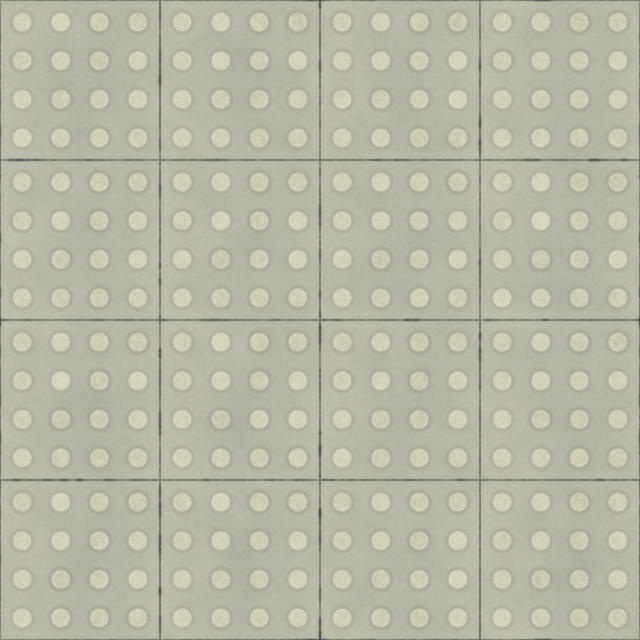
Reproduce this texture procedurally as a WebGL 1 fragment shader.

```glsl
precision highp float;
uniform vec2 u_resolution;

#define TILES 4.0
#define DOTS 4.0
#define DOT_PITCH 0.241
#define DOT_RADIUS 0.058
#define HALO_WIDTH 0.036
#define JOINT_HALF 0.0045
#define WEAR 1.0
#define BASE_COLOR vec3(0.738, 0.735, 0.668)
#define STAIN_COLOR vec3(0.672, 0.673, 0.612)
#define DOT_COLOR vec3(0.836, 0.83, 0.742)
#define HALO_COLOR vec3(0.625, 0.622, 0.56)
#define JOINT_COLOR vec3(0.37, 0.375, 0.34)

float hash(vec2 p) {
  return fract(sin(dot(p, vec2(127.1, 311.7))) * 43758.5);
}

// Value noise that wraps after a whole number of cells
float noise(vec2 uv, float cells) {
  vec2 p = uv * cells;
  vec2 i = floor(p);
  vec2 f = p - i;
  f = f * f * (3.0 - 2.0 * f);
  vec2 a = mod(i, cells);
  vec2 b = mod(i + 1.0, cells);
  return mix(mix(hash(a), hash(vec2(b.x, a.y)), f.x),
             mix(hash(vec2(a.x, b.y)), hash(b), f.x), f.y);
}

float fbm(vec2 uv, float cells) {
  float sum = 0.0;
  float weight = 0.5;
  for (int i = 0; i < 4; i++) {
    sum += weight * noise(uv, cells);
    cells *= 2.0;
    weight *= 0.5;
  }
  return sum / 0.9375;
}

void main() {
  vec2 uv = gl_FragCoord.xy / u_resolution;
  vec2 tile = floor(uv * TILES);
  vec2 local = fract(uv * TILES);
  float pixel = TILES / min(u_resolution.x, u_resolution.y);
  float grain = noise(uv, 256.0) - 0.5;
  float mottle = fbm(uv, 24.0);

  // Concrete: a tone shared by all tiles, with faint stains across the floor
  float tone = fbm(local, 4.0);
  float stain = smoothstep(0.3, 0.8, 0.6 * tone + 0.4 * fbm(uv, 11.0));
  float shade = smoothstep(0.1, 0.65, local.x) * (1.0 - smoothstep(0.7, 1.1, local.x));
  vec3 color = mix(BASE_COLOR, STAIN_COLOR, WEAR * (0.4 * stain + 0.26 * shade));
  color += 0.035 * (mottle - 0.5) + 0.018 * grain;

  // Nearest raised dot, with variation by place in the tile and by tile
  vec2 index = floor((local - 0.5) / DOT_PITCH + 0.5 * DOTS);
  index = clamp(index, 0.0, DOTS - 1.0);
  vec2 center = 0.5 + (index - 0.5 * (DOTS - 1.0)) * DOT_PITCH;
  float edge = length(local - center) - DOT_RADIUS;
  float trodden = 1.0 - step(0.5, abs(index.x - 2.0));
  float placeVary = mix(hash(index + 3.0), 1.0, 0.6 * trodden);
  float tileVary = hash(index + tile * DOTS + 17.0);
  float worn = WEAR * (0.7 * placeVary + 0.3 * tileVary);

  // Broad soft dirt ring around the foot of the dot
  float halo = 1.0 - smoothstep(0.008, HALO_WIDTH, edge);
  color = mix(color, HALO_COLOR, halo * (0.26 + 0.36 * worn) * (0.65 + 0.5 * mottle));

  // Dot top with fine speckles and a pale rim
  vec3 dotTop = DOT_COLOR - vec3(0.05, 0.05, 0.045) * worn;
  dotTop += (0.025 + 0.05 * worn) * grain + 0.02 * (mottle - 0.5);
  float rim = 1.0 - smoothstep(0.0, 0.012, abs(edge + 0.007));
  dotTop += 0.018 * rim * worn;
  float blur = max(pixel, 0.013);
  color = mix(color, dotTop, 1.0 - smoothstep(-0.5 * blur, 0.5 * blur, edge));

  // Joints: thin soft line, small specks of grime and a faint dark border
  vec2 border = min(local, 1.0 - local);
  float toJoint = min(border.x, border.y);
  float grime = WEAR * smoothstep(0.5, 0.85, fbm(uv, 40.0));
  float ragged = noise(uv, 192.0) - 0.5;
  float halfWidth = JOINT_HALF * (1.0 + 0.3 * ragged + 0.5 * grime);
  float blurJoint = max(pixel, 0.006);
  float joint = 1.0 - smoothstep(halfWidth - blurJoint, halfWidth + blurJoint, toJoint);
  float dirt = 1.0 - smoothstep(0.0, 0.026, toJoint);
  color = mix(color, HALO_COLOR, dirt * (0.15 + 0.5 * grime));
  color = mix(color, JOINT_COLOR * (1.0 - 0.25 * grime), joint * (0.9 + 0.3 * ragged));

  gl_FragColor = vec4(color, 1.0);
}
```
